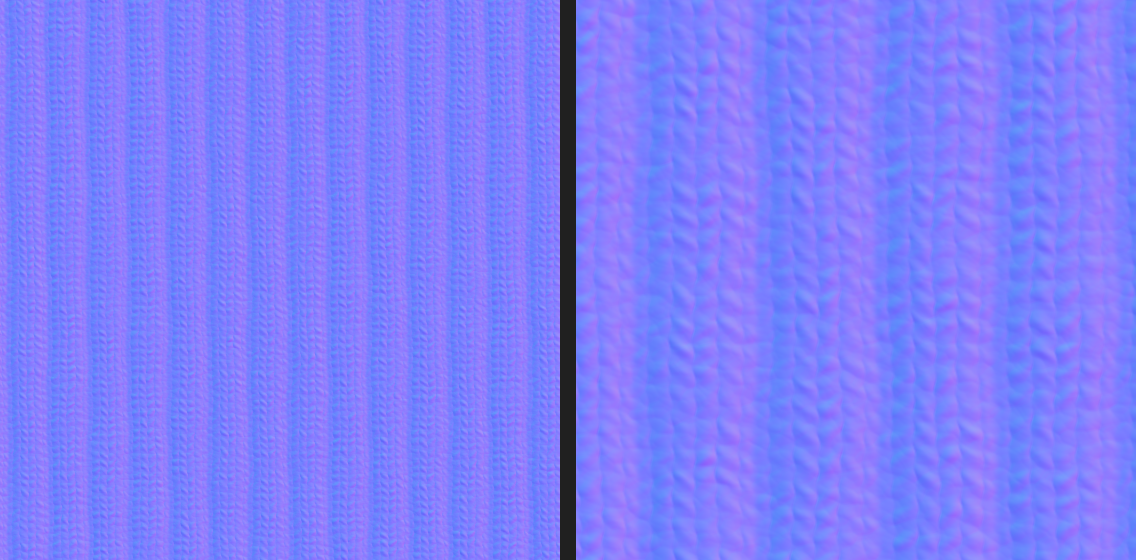
Left, the full canvas; right, a detail of the centre.
This texture map is drawn by a Shadertoy shader. Its source:

```glsl
// Tangent-space normal map of a ribbed knit: 14 vertical ribs with rows of V stitches.

const float TAU = 6.2831853;

vec2 hash2(vec2 p) {
    vec3 q = fract(p.xyx * vec3(0.1031, 0.1030, 0.0973));
    q += dot(q, q.yzx + 33.33);
    return fract((q.xx + q.yz) * q.zy);
}

// Squared distance to the nearest scattered point, one point per cell
float cellular(vec2 p) {
    vec2 cell = floor(p);
    float nearest = 8.0;
    for (int y = -1; y <= 1; y++) {
        for (int x = -1; x <= 1; x++) {
            vec2 id = cell + vec2(x, y);
            vec2 d = id + hash2(id + 40.0) - p;
            nearest = min(nearest, dot(d, d));
        }
    }
    return nearest;
}

float knitHeight(vec2 uv) {
    // Ribs lean a little and drift sideways along their length
    float drift = 0.1 * (uv.y - 0.5)
                + 0.018 * sin(uv.y * 19.0 + uv.x * 31.0)
                + 0.012 * sin(uv.y * 61.0 - uv.x * 67.0)
                + 0.010 * sin(uv.y * 64.0 * TAU + uv.x * 40.0);
    float ribCoord = uv.x * 14.0 - 0.66 + drift;
    float rib = round(ribCoord);
    float across = ribCoord - rib;

    // Broad rib with a flat crown and steep flanks next to the valley
    float angle = TAU * (across - 0.03);
    float height = 0.00128 * (cos(angle) - 0.25 * cos(2.0 * angle) + 0.05 * cos(3.0 * angle));

    // Slanted stitch legs, mirrored about the rib centre and folded beside it
    float side = abs(across);
    float fold = 0.19 - abs(side - 0.19);
    float row = uv.y * 64.0 - 2.3 * fold + hash2(vec2(rib + 20.0, 7.0)).x
              + 0.15 * sin(uv.y * 83.0 + rib * 2.4);
    float leg = floor(across / 0.19);
    vec2 vary = hash2(vec2(rib * 6.0 + leg + 90.0, floor(row) + 11.0));
    float bulge = abs(sin(0.5 * TAU * across / 0.19)) * smoothstep(0.5, 0.4, side);
    float stitch = 0.5 - 0.5 * cos(TAU * row);
    float crown = mix(1.0, 0.7, smoothstep(0.18, 0.3, side));
    height += 0.00054 * crown * bulge * stitch * (0.55 + 0.9 * vary.x);

    // Continuous grooves between the columns of legs
    height += 0.00022 * crown * bulge;

    // Yarn fuzz in two sizes and gentle unevenness of the cloth
    height -= 0.00028 * cellular(uv * vec2(82.0, 132.0));
    height -= 0.00015 * cellular(uv * vec2(150.0, 210.0) + 9.0);
    height += 0.0002 * sin(uv.x * 23.0 + 2.0 * sin(uv.y * 13.0)) * sin(uv.y * 29.0);
    return height;
}

void mainImage(out vec4 fragColor, in vec2 fragCoord) {
    vec2 uv = fragCoord / iResolution.xy;

    // Central differences, wide enough to soften the stitch edges
    vec2 e = vec2(0.001, 0.0);
    vec2 slope = vec2(knitHeight(uv + e.xy) - knitHeight(uv - e.xy),
                      knitHeight(uv + e.yx) - knitHeight(uv - e.yx)) / (2.0 * e.x);

    vec3 normal = normalize(vec3(-slope, 1.0));
    fragColor = vec4(0.5 + 0.5 * normal, 1.0);
}
```
